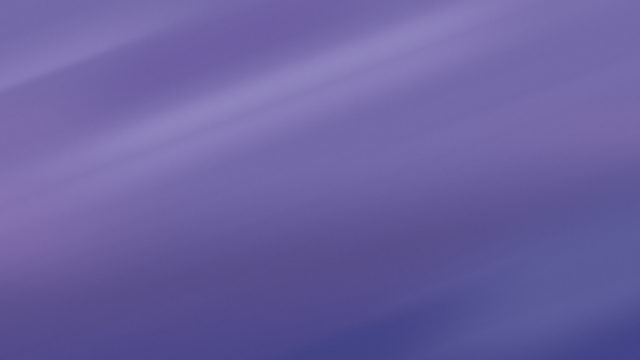
A Shadertoy shader for this background:

```glsl
// Soft violet satin folds: slanted bands of light over a dusky blue gradient.

const float FOLD_SLOPE = 0.37;
const float SHADE_SLOPE = 0.15;

const vec3 MAUVE = vec3(0.455, 0.412, 0.660);
const vec3 DUSK  = vec3(0.345, 0.305, 0.550);
const vec3 DEEP  = vec3(0.295, 0.278, 0.540);
const vec3 SLATE = vec3(0.360, 0.360, 0.605);
const vec3 NAVY  = vec3(0.255, 0.260, 0.530);
const vec3 LILAC = vec3(0.565, 0.525, 0.750);
const vec3 PLUM  = vec3(0.420, 0.365, 0.630);
const vec3 ROSE  = vec3(0.515, 0.425, 0.670);

float hash(vec2 cell) {
    return fract(sin(dot(cell, vec2(127.1, 311.7))) * 43758.5453);
}

// Value noise with smooth interpolation
float noise(vec2 q) {
    vec2 i = floor(q);
    vec2 f = fract(q);
    f = f * f * (3.0 - 2.0 * f);
    float low = mix(hash(i), hash(i + vec2(1.0, 0.0)), f.x);
    float high = mix(hash(i + vec2(0.0, 1.0)), hash(i + 1.0), f.x);
    return mix(low, high, f.y);
}

// Bell around a centre with separate widths below and above it
float ridge(float s, float centre, float below, float above) {
    float d = s - centre;
    float w = d < 0.0 ? below : above;
    return exp(-d * d / (w * w));
}

// Elliptical soft spot
float glow(vec2 p, vec2 centre, vec2 size) {
    vec2 d = (p - centre) / size;
    return exp(-dot(d, d));
}

// Overall light to dark fall, gently tilted
vec3 baseShade(vec2 p) {
    float t = p.y - SHADE_SLOPE * p.x;
    vec3 colour = mix(DEEP, DUSK, smoothstep(-0.12, 0.13, t));
    colour = mix(colour, MAUVE, smoothstep(0.11, 0.43, t));
    colour = mix(colour, ROSE, 0.75 * glow(p, vec2(0.0, 0.39), vec2(0.30, 0.16)));
    colour = mix(colour, ROSE, 0.45 * glow(p, vec2(0.0, 0.64), vec2(0.32, 0.10)));
    return mix(colour, ROSE, 0.25 * glow(p, vec2(1.78, 0.64), vec2(0.35, 0.07)));
}

// Blue folds in the lower right
vec3 addBlueFolds(vec3 colour, vec2 p, float s) {
    float right = smoothstep(0.85, 1.55, p.x);
    colour = mix(colour, SLATE, right * (1.0 - smoothstep(-0.30, -0.06, s)));
    float under = 1.0 - smoothstep(-0.31, -0.25, s);
    colour = mix(colour, NAVY, 0.85 * under * (1.0 - smoothstep(0.95, 1.55, p.x)));
    colour = mix(colour, SLATE, 0.5 * ridge(s, -0.42, 0.04, 0.07) * smoothstep(1.0, 1.4, p.x));
    return mix(colour, NAVY, 0.95 * (1.0 - smoothstep(-0.61, -0.43, s)));
}

// Bright folds and the shadow between them
vec3 addLightFolds(vec3 colour, vec2 p, float s) {
    float shadow = ridge(s, 0.645, 0.08, 0.085) * smoothstep(0.1, 0.45, p.x);
    colour = mix(colour, PLUM, 0.9 * shadow * (1.0 - smoothstep(0.75, 1.2, p.x)));

    float span = mix(0.35, 1.0, smoothstep(0.0, 0.5, p.x));
    span *= 1.0 - 0.7 * smoothstep(1.1, 1.6, p.x);
    float band = max(ridge(s, 0.478, 0.07, 0.055), 0.7 * ridge(s, 0.40, 0.06, 0.09));
    colour = mix(colour, LILAC, 0.92 * span * band);

    float crease = ridge(s, 0.765, 0.022, 0.08);
    colour = mix(colour, LILAC, 0.6 * crease * (1.0 - smoothstep(0.15, 0.75, p.x)));

    float sheen = ridge(s, 0.165, 0.05, 0.03) * smoothstep(0.7, 1.5, p.x);
    return mix(colour, LILAC, 0.10 * sheen);
}

void mainImage(out vec4 fragColor, in vec2 fragCoord) {
    // Height is one unit; s measures distance across the folds
    vec2 p = fragCoord / iResolution.y;
    float s = p.y - FOLD_SLOPE * p.x;

    vec3 colour = baseShade(p);
    colour = addBlueFolds(colour, p, s);
    colour = addLightFolds(colour, p, s);

    // Faint brushed streaks and fine grain
    float brushed = noise(vec2(p.x * 1.5, s * 45.0)) - 0.5;
    float grain = noise(p * 220.0) - 0.5;
    colour += 0.006 * brushed + 0.008 * grain;

    fragColor = vec4(clamp(colour, 0.0, 1.0), 1.0);
}
```
